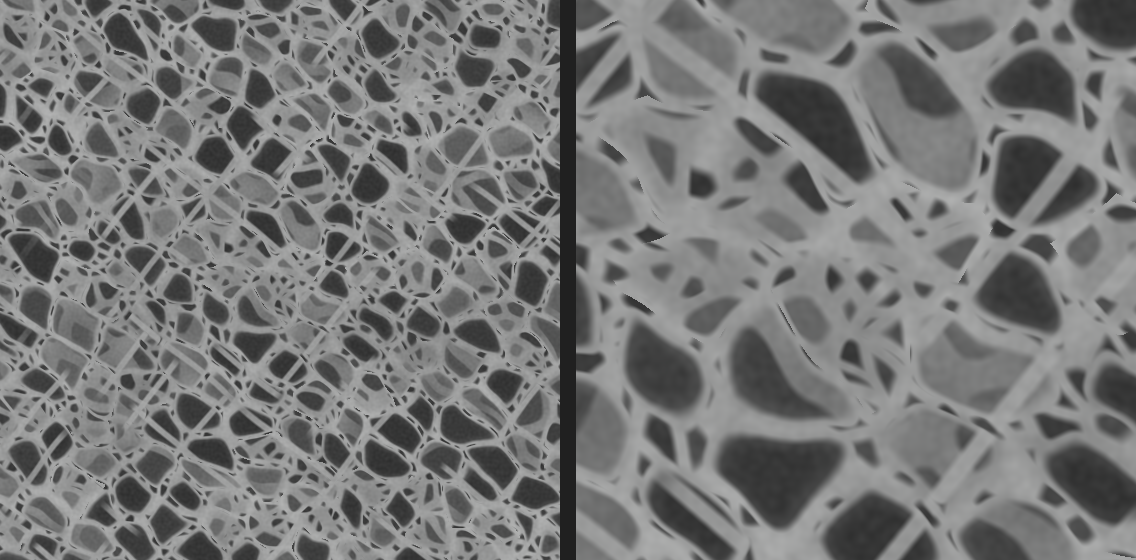
Left, the full canvas; right, a detail of the centre.
Write a three.js fragment shader that draws this texture.

```glsl
// Grey porous mesh: rounded dark pores between pale diagonal struts.
// Smooth Voronoi borders in a tilted, noise-warped space give a deep web, large
// pores, medium pores in closed cells and tiny pits; bright strands cross on top.
#define TILT -0.68
#define BIG_CELL vec2(0.082, 0.057)
#define DEEP_CELL vec2(0.105, 0.078)
#define MID_CELL vec2(0.046, 0.034)
#define PIT_CELL vec2(0.024, 0.019)
#define WARP 0.023
#define SOFTNESS 0.0024
#define ROUNDING 18.0
#define CLOSED_FROM 0.72
#define STRUT_TONE 0.58
#define PORE_TONE 0.205
#define STRAND_GAP 0.085

varying vec2 vUv;

vec2 hash2(vec2 p) {
  p = vec2(dot(p, vec2(127.1, 311.7)), dot(p, vec2(269.5, 183.3)));
  return fract(sin(p) * 43758.5453);
}

float gradientDot(vec2 cell, vec2 f, vec2 corner) {
  return dot(hash2(cell + corner) * 2.0 - 1.0, f - corner);
}

// Gradient noise, roughly -0.6 to 0.6
float noise(vec2 p) {
  vec2 i = floor(p), f = fract(p);
  vec2 u = f * f * f * (f * (f * 6.0 - 15.0) + 10.0);
  float low = mix(gradientDot(i, f, vec2(0.0)), gradientDot(i, f, vec2(1.0, 0.0)), u.x);
  float high = mix(gradientDot(i, f, vec2(0.0, 1.0)), gradientDot(i, f, vec2(1.0)), u.x);
  return mix(low, high, u.y);
}

vec2 site(vec2 cell) { return 0.13 + 0.74 * hash2(cell); }

// Voronoi cell: x = rounded distance to the border, yz = random values
vec3 voronoi(vec2 p, float seed) {
  p += seed * 17.3;
  vec2 i = floor(p), f = fract(p);
  vec2 nearCell = vec2(0.0), nearPoint = vec2(0.0);
  float best = 9.0;
  for (int y = -1; y <= 1; y++) {
    for (int x = -1; x <= 1; x++) {
      vec2 c = vec2(float(x), float(y));
      vec2 r = c + site(i + c) - f;
      float d = dot(r, r);
      if (d < best) { best = d; nearCell = c; nearPoint = r; }
    }
  }
  float sum = 0.0;
  for (int y = -2; y <= 2; y++) {
    for (int x = -2; x <= 2; x++) {
      if (x == 0 && y == 0) continue;
      vec2 c = nearCell + vec2(float(x), float(y));
      vec2 r = c + site(i + c) - f;
      float d = dot(0.5 * (nearPoint + r), normalize(r - nearPoint));
      sum += exp(-ROUNDING * d);
    }
  }
  return vec3(-log(sum) / ROUNDING, hash2(i + nearCell + 41.7));
}

// Soft opening of a cell inside a wall of the given thickness
float opening(float border, float wall, vec2 size) {
  float s = SOFTNESS / size.y;
  return smoothstep(wall - s, wall + s, border);
}

// Broken parallel strands with soft ends: x runs along them, y across
float strands(vec2 p, float seed) {
  float row = floor(p.y / STRAND_GAP);
  float center = (row + 0.25 + 0.5 * hash2(vec2(row, seed)).x) * STRAND_GAP;
  float present = smoothstep(0.06, 0.13, noise(vec2(p.x * 4.0, row * 3.7 + seed)));
  return present * (1.0 - smoothstep(0.003, 0.008, abs(p.y - center)));
}

void main() {
  // Tilted space, bent by two octaves of noise
  vec2 p = mat2(cos(TILT), -sin(TILT), sin(TILT), cos(TILT)) * vUv;
  vec2 bend = vec2(noise(vUv * 8.0), noise(vUv * 8.0 + 31.0));
  vec2 straight = p + 0.5 * WARP * bend;
  bend += 0.5 * vec2(noise(vUv * 22.0 + 7.0), noise(vUv * 22.0 + 53.0));
  p += WARP * bend;

  vec3 big = voronoi(p / BIG_CELL, 1.0);
  vec3 deep = voronoi(p / DEEP_CELL, 2.0);
  vec3 mid = voronoi(p / MID_CELL, 3.0);
  vec3 pit = voronoi(p / PIT_CELL, 4.0);
  float closed = step(CLOSED_FROM, big.y);
  float wall = 0.085 + 0.24 * big.y * big.y + 0.08 * noise(vUv * 5.0 + 19.0);

  // Struts, brightest along their ridges
  float ridge = exp(-pow(max(big.x, 0.0) / 0.09, 2.0));
  float tone = STRUT_TONE + 0.05 * ridge + 0.11 * noise(vUv * 6.0 + 3.0);
  tone += 0.06 * noise(vUv * 34.0) - 0.02 * closed * smoothstep(0.05, 0.2, big.x);

  // Tiny dark pits, kept clear of the larger pores
  float clear = mix(1.0 - smoothstep(wall - 0.09, wall - 0.05, big.x),
                    step(0.6, mid.z) * smoothstep(0.0, 0.08, mid.x), closed);
  float pits = opening(pit.x, 0.15 + 0.15 * pit.y, PIT_CELL) * step(pit.z, 0.75) * clear;
  tone = mix(tone, 0.21 + 0.13 * pit.y, pits);

  // Medium pores, only inside closed cells
  float mids = opening(mid.x, 0.12 + 0.13 * mid.y, MID_CELL);
  mids *= closed * step(mid.z, 0.6) * smoothstep(0.02, 0.07, big.x);
  tone = mix(tone, 0.23 + 0.24 * mid.y, mids);

  // Large pores: some dark throughout, others crossed by the paler deep web
  float holes = opening(big.x, wall, BIG_CELL) * (1.0 - closed);
  float crossed = step(0.5, big.z);
  float webGap = opening(deep.x, 0.06 + 0.12 * deep.y, DEEP_CELL);
  float dark = PORE_TONE + 0.17 * big.z * big.z + 0.03 * deep.z * crossed;
  dark += 0.06 * (1.0 - smoothstep(wall, wall + 0.15, big.x));
  float web = 0.47 + 0.18 * noise(vUv * 16.0);
  tone = mix(tone, mix(dark, web, crossed * (1.0 - webGap)), holes);

  // Pale strands over everything, in both diagonal directions
  float strand = max(strands(straight, 5.0), strands(straight.yx, 9.0));
  tone = mix(tone, 0.63 + 0.09 * noise(vUv * 9.0 + 61.0), 0.9 * strand * (1.0 - pits));

  // Faint grain and a nearly neutral grey
  tone += 0.045 * noise(vUv * 150.0);
  gl_FragColor = vec4(tone * vec3(0.997, 1.002, 1.0), 1.0);
}
```
